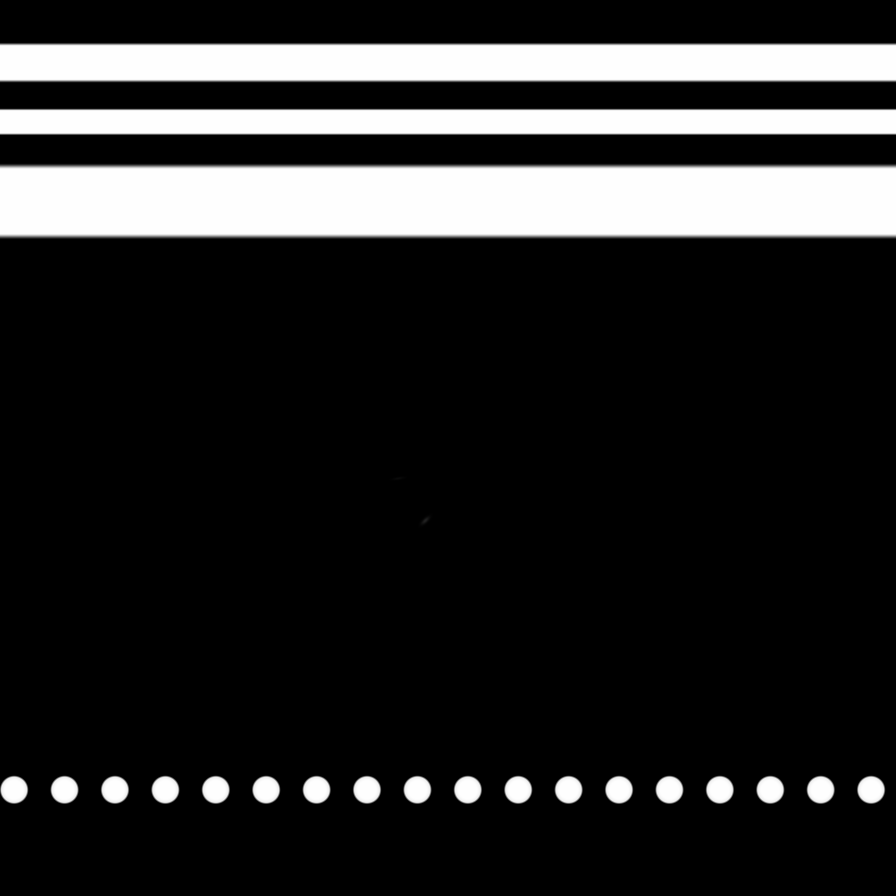
Reproduce this background procedurally as a three.js fragment shader.

```glsl
varying vec2 vUv;

const vec3 INK = vec3(0.0);
const vec3 PAPER = vec3(0.995);

// Bands: bottom edge, top edge, edge softness
const vec3 BAND_TOP = vec3(0.9095, 0.9507, 0.0022);
const vec3 BAND_MID = vec3(0.8502, 0.8778, 0.0016);
const vec3 BAND_LOW = vec3(0.7360, 0.8145, 0.0036);

// Row of dots
const vec2 DOT_START = vec2(0.0158, 0.1185);
const float DOT_SPACING = 0.05626;
const float DOT_RADIUS = 0.0151;
const float DOT_SOFTNESS = 0.0014;
const float DOT_RIM_SHADE = 0.06;

// Faint smudges: centre, then half length and half width
const vec2 SPECK_POS = vec2(0.4748, 0.4190);
const vec2 SPECK_SIZE = vec2(0.0055, 0.0022);
const float SPECK_ANGLE = 0.75;
const float SPECK_LEVEL = 0.13;
const vec2 WISP_POS = vec2(0.4445, 0.4660);
const vec2 WISP_SIZE = vec2(0.0060, 0.0014);
const float WISP_ANGLE = 0.15;
const float WISP_LEVEL = 0.04;

float band(float y, vec3 b) {
  return smoothstep(b.x - b.z, b.x + b.z, y)
       * (1.0 - smoothstep(b.y - b.z, b.y + b.z, y));
}

float dotRow(vec2 p) {
  vec2 q = p - DOT_START;
  q.x = mod(q.x + 0.5 * DOT_SPACING, DOT_SPACING) - 0.5 * DOT_SPACING;
  float r = length(q);
  float disc = 1.0 - smoothstep(-DOT_SOFTNESS, DOT_SOFTNESS, r - DOT_RADIUS);
  float rim = smoothstep(0.65, 1.0, r / DOT_RADIUS);
  return disc * (1.0 - DOT_RIM_SHADE * rim);
}

float smudge(vec2 p, vec2 size, float angle) {
  float c = cos(angle);
  float s = sin(angle);
  vec2 q = vec2(c * p.x + s * p.y, c * p.y - s * p.x) / size;
  return exp(-dot(q, q));
}

void main() {
  // Horizontal bands
  float light = band(vUv.y, BAND_TOP);
  light = max(light, band(vUv.y, BAND_MID));
  light = max(light, band(vUv.y, BAND_LOW));

  // Dots along the bottom
  light = max(light, dotRow(vUv));

  // Smudges near the middle
  light += SPECK_LEVEL * smudge(vUv - SPECK_POS, SPECK_SIZE, SPECK_ANGLE);
  light += WISP_LEVEL * smudge(vUv - WISP_POS, WISP_SIZE, WISP_ANGLE);

  gl_FragColor = vec4(mix(INK, PAPER, clamp(light, 0.0, 1.0)), 1.0);
}
```
